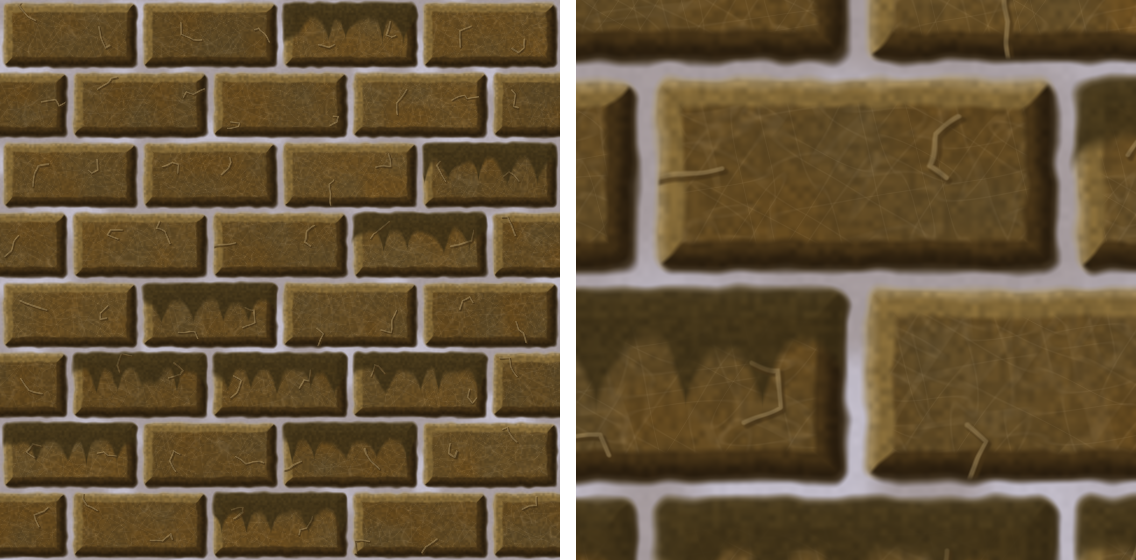
Left: the whole. Right: its middle third, enlarged.
Reproduce this texture procedurally as a WebGL 2 fragment shader.

```glsl
#version 300 es
precision highp float;
// Running-bond wall of bevelled brown bricks in pale mortar.
// Each brick is a wobbly rounded box, lit from the upper left, with hashed
// cracks, fine scratches and, on some bricks, a dark stain dripping from the top.
uniform vec2 u_resolution;
out vec4 fragColor;

const vec2 GRID = vec2(4.0, 8.0);         // bricks across, rows up
const vec2 HALF_SIZE = vec2(0.935, 0.44); // brick half size, in row heights
const float CORNER = 0.06;
const float BEVEL = 0.125;
const float WOBBLE = 0.028;
const float STAIN_SHARE = 0.36;
const float CRACK_WIDTH = 0.011;

const vec3 FACE = vec3(0.385, 0.288, 0.132);
const vec3 OCHRE = vec3(0.43, 0.30, 0.11);
const vec3 SLATE = vec3(0.36, 0.31, 0.20);
const vec3 LIT = vec3(0.50, 0.40, 0.21);
const vec3 RIM = vec3(0.61, 0.52, 0.35);
const vec3 SHADE = vec3(0.27, 0.195, 0.085);
const vec3 SHADOW = vec3(0.17, 0.12, 0.055);
const vec3 STAIN = vec3(0.235, 0.185, 0.085);
const vec3 MORTAR = vec3(0.65, 0.61, 0.62);
const vec3 MORTAR_PALE = vec3(0.76, 0.74, 0.79);
const vec3 MORTAR_WARM = vec3(0.66, 0.60, 0.51);

float hash(vec2 p) {
    vec3 q = fract(p.xyx * 0.1031);
    q += dot(q, q.yzx + 33.33);
    return fract((q.x + q.y) * q.z);
}

float noise(vec2 p) {
    vec2 i = floor(p), f = fract(p);
    f = f * f * (3.0 - 2.0 * f);
    return mix(mix(hash(i), hash(i + vec2(1, 0)), f.x),
               mix(hash(i + vec2(0, 1)), hash(i + vec2(1, 1)), f.x), f.y);
}

float roundBox(vec2 p, vec2 halfSize, float radius) {
    vec2 q = abs(p) - halfSize + radius;
    return length(max(q, 0.0)) + min(max(q.x, q.y), 0.0) - radius;
}

float segment(vec2 p, vec2 a, vec2 b) {
    vec2 ab = b - a;
    return length(p - a - ab * clamp(dot(p - a, ab) / dot(ab, ab), 0.0, 1.0));
}

// Distance to two bent cracks, one in each half of the brick
float cracks(vec2 p, vec2 id) {
    float d = 1.0;
    for (int k = 0; k < 2; k++) {
        vec2 seed = id * 7.0 + float(k) * 31.0 + 3.0;
        vec2 a = vec2(float(k) - 0.5, 0.0)
               + (vec2(hash(seed), hash(seed + 5.3)) - 0.5) * vec2(0.55, 0.5);
        float angle = 6.2832 * hash(seed + 9.1);
        for (int j = 0; j < 3; j++) {
            vec2 s = seed + float(j) * 2.7;
            vec2 b = a + mix(0.06, 0.19, hash(s + 1.9)) * vec2(cos(angle), sin(angle));
            d = min(d, segment(p, a, b));
            a = b;
            angle += (hash(s + 4.4) - 0.5) * 3.6;
        }
    }
    return d;
}

// Thin ridges of stretched noise in several directions
float scratches(vec2 p) {
    float sum = 0.0;
    for (int k = 0; k < 4; k++) {
        float angle = 0.5 + float(k) * 0.83;
        vec2 q = mat2(cos(angle), sin(angle), -sin(angle), cos(angle)) * p;
        float ridge = 1.0 - abs(2.0 * noise(q * vec2(2.5, 13.0) + float(k) * 17.0) - 1.0);
        sum += smoothstep(0.86, 1.0, ridge);
    }
    return sum;
}

void main() {
    vec2 uv = gl_FragCoord.xy / u_resolution;
    vec2 cell = uv * GRID;
    vec2 wall = cell * vec2(2.0, 1.0);
    float row = floor(cell.y);
    cell.x += 0.5 * mod(row + 1.0, 2.0);
    vec2 id = vec2(mod(floor(cell.x), GRID.x), row);
    vec2 p = (fract(cell) - 0.5) * vec2(2.0, 1.0) + vec2(0.005, -0.005);
    float grain = noise(wall * 30.0) - 0.5;
    float blotch = noise(wall * 3.0);

    // Outline with worn edges
    vec2 worn = p + WOBBLE * (vec2(noise(wall * 9.0), noise(wall * 9.0 + 40.0)) - 0.5);
    float box = roundBox(worn, HALF_SIZE, CORNER);

    // Mortar, warm beside bricks, with a shadow below and to the right
    vec3 mortar = mix(MORTAR, MORTAR_PALE, smoothstep(0.45, 0.9, noise(wall * 2.3 + 8.0)));
    mortar = mix(MORTAR_WARM, mortar, smoothstep(0.0, 0.04, box));
    float shadowBox = roundBox(worn - vec2(0.022, -0.022), HALF_SIZE, CORNER);
    mortar = mix(mortar, SHADOW, 0.85 - 0.85 * smoothstep(-0.02, 0.03, shadowBox));

    // Face with mottling, scratches and grain
    vec3 brick = mix(FACE, mix(SLATE, OCHRE, blotch), 0.45);
    brick *= 0.96 + 0.08 * hash(id + 61.0);
    brick += 0.025 * scratches(wall) - 0.012;

    // Bevel, lit on the upper left and dark on the lower right
    vec2 low = worn + HALF_SIZE, high = HALF_SIZE - worn;
    float litEdge = min(low.x, high.y), darkEdge = min(high.x, low.y);
    vec3 lit = mix(RIM, LIT, smoothstep(0.0, 0.065, litEdge));
    vec3 dark = mix(SHADOW, SHADE, smoothstep(0.02, 0.10, darkEdge));
    vec3 bevel = mix(lit, dark, smoothstep(-0.02, 0.02, litEdge - darkEdge));
    brick = mix(bevel, brick, smoothstep(BEVEL - 0.025, BEVEL + 0.015, min(litEdge, darkEdge)));

    // Stain with a scalloped lower edge, spilling slightly over the top
    float wave = abs(sin(p.x * 7.5 + 2.2 * noise(vec2(p.x * 3.0, hash(id) * 50.0)) + id.x));
    float depth = 0.18 + 0.12 * noise(wall * 4.0) + 0.27 * pow(max(1.0 - wave, 0.0), 1.4);
    float stain = step(hash(id + 23.0), STAIN_SHARE)
                * (1.0 - smoothstep(depth - 0.05, depth + 0.07, high.y));
    brick = mix(brick, STAIN, 0.86 * stain);
    mortar = mix(mortar, STAIN, 0.6 * stain * (1.0 - smoothstep(0.0, 0.045, box)));

    // Cracks: a light line with a dark lower side
    vec2 bent = p + 0.035 * (vec2(noise(wall * 7.0), noise(wall * 7.0 + 20.0)) - 0.5);
    float groove = 1.0 - smoothstep(0.5, 2.2, cracks(bent + vec2(-0.014, 0.016), id) / CRACK_WIDTH);
    float ridge = 1.0 - smoothstep(0.4, 1.6, cracks(bent, id) / CRACK_WIDTH);
    brick = mix(brick, SHADE, 0.65 * groove);
    brick = mix(brick, RIM, 0.55 * ridge * (1.0 - 0.5 * stain));

    brick *= 1.0 + 0.20 * grain;
    vec3 color = mix(brick, mortar * (1.0 + 0.04 * grain), smoothstep(-0.018, 0.018, box));
    fragColor = vec4(color, 1.0);
}
```
